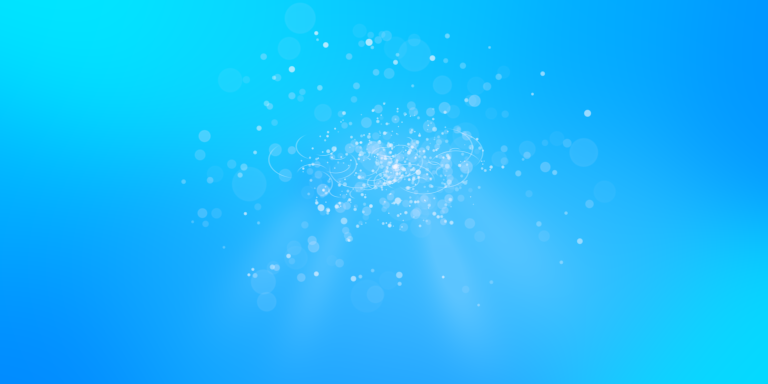
This background is drawn by a WebGL 2 fragment shader. Its source:

```glsl
#version 300 es
precision highp float;

#define CENTER vec2(1.03, 0.565)
#define RAY_SOURCE vec2(1.0, 0.75)
#define BLEND_WIDTH 0.31
#define HAZE_COLOR vec3(0.42, 0.79, 1.0)
#define DISC_COLOR vec3(0.76, 0.87, 1.0)
#define SPARK_COLOR vec3(0.95, 0.96, 1.0)
#define HAZE_STRENGTH 0.80
#define STRAND_COUNT 44
#define STRAND_ALPHA 0.30

uniform vec2 u_resolution;
out vec4 fragColor;

const float TAU = 6.2831853;

float hash(float n) {
    return fract(sin(n * 12.9898) * 43758.5453);
}

float bell(float x, float width) {
    return exp(-x * x / (width * width));
}

// One colour anchor, weighted by its distance
vec4 anchor(vec2 p, vec2 at, vec3 color) {
    return vec4(color, 1.0) * (bell(distance(p, at), BLEND_WIDTH) + 1e-5);
}

vec3 backdrop(vec2 p) {
    vec4 sum = anchor(p, vec2(0.15, 0.88), vec3(0.00, 0.91, 1.0));
    sum += anchor(p, vec2(0.65, 0.82), vec3(0.03, 0.85, 1.0));
    sum += anchor(p, vec2(1.10, 0.95), vec3(0.02, 0.77, 1.0));
    sum += anchor(p, vec2(1.55, 0.85), vec3(0.00, 0.67, 1.0));
    sum += anchor(p, vec2(2.00, 0.75), vec3(0.00, 0.58, 1.0));
    sum += anchor(p, vec2(0.00, 0.48), vec3(0.00, 0.68, 1.0));
    sum += anchor(p, vec2(0.05, 0.08), vec3(0.00, 0.53, 1.0));
    sum += anchor(p, vec2(0.50, 0.30), vec3(0.04, 0.65, 1.0));
    sum += anchor(p, vec2(1.00, 0.50), vec3(0.13, 0.74, 1.0));
    sum += anchor(p, vec2(1.00, 0.02), vec3(0.08, 0.62, 1.0));
    sum += anchor(p, vec2(1.55, 0.35), vec3(0.12, 0.72, 1.0));
    sum += anchor(p, vec2(1.95, 0.07), vec3(0.00, 0.86, 1.0));
    return sum.rgb / sum.a;
}

// Soft shafts that fan downward through a wide haze
float lightShafts(vec2 p) {
    vec2 d = p - RAY_SOURCE;
    float angle = atan(d.x, -d.y);
    float shafts = bell(angle + 0.62, 0.12) + 0.85 * bell(angle + 0.35, 0.10)
                 + bell(angle - 0.36, 0.12) + 0.8 * bell(angle - 0.72, 0.20);
    float haze = bell(length((p - vec2(1.14, 0.31)) / vec2(0.58, 0.36)), 1.0);
    float fall = smoothstep(0.14, 0.36, length(d)) * (1.0 - smoothstep(0.48, 0.95, length(d)));
    return min(haze * (0.50 + 0.60 * shafts * fall), 1.0);
}

// Random discs around a middle; a higher bias packs them inward
float scatter(vec2 p, int count, float seed, vec2 spread, float bias, vec2 sizes, float alpha) {
    float pixel = 1.0 / u_resolution.y;
    float clear = 1.0;
    for (int i = 0; i < count; i++) {
        float n = seed + float(i) * 1.37;
        float turn = TAU * hash(n);
        float reach = pow(hash(n + 0.31), bias);
        vec2 at = CENTER + spread * reach * vec2(cos(turn), sin(turn));
        float radius = mix(sizes.x, sizes.y, pow(hash(n + 0.57), 2.0));
        float d = distance(p, at) - radius;
        float disc = 1.0 - smoothstep(-pixel, pixel, d);
        float rim = 0.85 + 0.15 * smoothstep(-0.3 * radius, 0.0, d);
        clear *= 1.0 - disc * rim * alpha * (0.35 + 0.65 * hash(n + 0.83));
    }
    return 1.0 - clear;
}

// Fine curved filaments made of flattened partial circles
float strands(vec2 p) {
    float pixel = 1.0 / u_resolution.y;
    float light = 0.0;
    for (int i = 0; i < STRAND_COUNT; i++) {
        float n = 61.0 + float(i) * 2.13;
        vec2 offset = vec2(hash(n) + hash(n + 0.13), hash(n + 0.27) + hash(n + 0.39)) - 1.0;
        vec2 d = (p - CENTER - offset * vec2(0.30, 0.10)) * vec2(0.8, 1.2);
        float radius = mix(0.012, 0.065, pow(hash(n + 0.49), 2.0));
        float line = 1.0 - smoothstep(0.0, 0.0005 + pixel, abs(length(d) - radius));
        float facing = cos(atan(d.y, d.x) - TAU * hash(n + 0.71));
        light += line * smoothstep(0.3, 0.9, facing);
    }
    return min(light, 1.5) * STRAND_ALPHA;
}

void main() {
    vec2 p = gl_FragCoord.xy / u_resolution.y;
    p.x *= 2.0 * u_resolution.y / u_resolution.x;

    vec3 color = backdrop(p);
    color = mix(color, HAZE_COLOR, HAZE_STRENGTH * lightShafts(p));

    // Blue hollow beside the bright core
    float hollow = bell(length((p - vec2(0.83, 0.52)) / vec2(0.08, 0.08)), 1.0);
    color = mix(color, vec3(0.08, 0.67, 1.0), 0.6 * hollow);
    float core = bell(length((p - CENTER) / vec2(0.17, 0.11)), 1.0);
    color = mix(color, HAZE_COLOR, 0.55 * core);

    // Bokeh, from large and faint to small and bright
    color = mix(color, DISC_COLOR, scatter(p, 50, 3.0, vec2(0.56, 0.44), 0.7, vec2(0.014, 0.045), 0.15));
    color = mix(color, DISC_COLOR, scatter(p, 90, 147.0, vec2(0.54, 0.39), 0.75, vec2(0.008, 0.017), 0.46));
    color = mix(color, SPARK_COLOR, scatter(p, 90, 311.0, vec2(0.60, 0.42), 0.75, vec2(0.003, 0.009), 0.85));

    // Dense glitter and filaments in the core
    color = mix(color, SPARK_COLOR, strands(p));
    color = mix(color, DISC_COLOR, scatter(p, 80, 523.0, vec2(0.23, 0.16), 0.8, vec2(0.005, 0.014), 0.42));
    color = mix(color, SPARK_COLOR, scatter(p, 380, 701.0, vec2(0.25, 0.17), 1.0, vec2(0.001, 0.005), 0.90));

    fragColor = vec4(color, 1.0);
}
```
